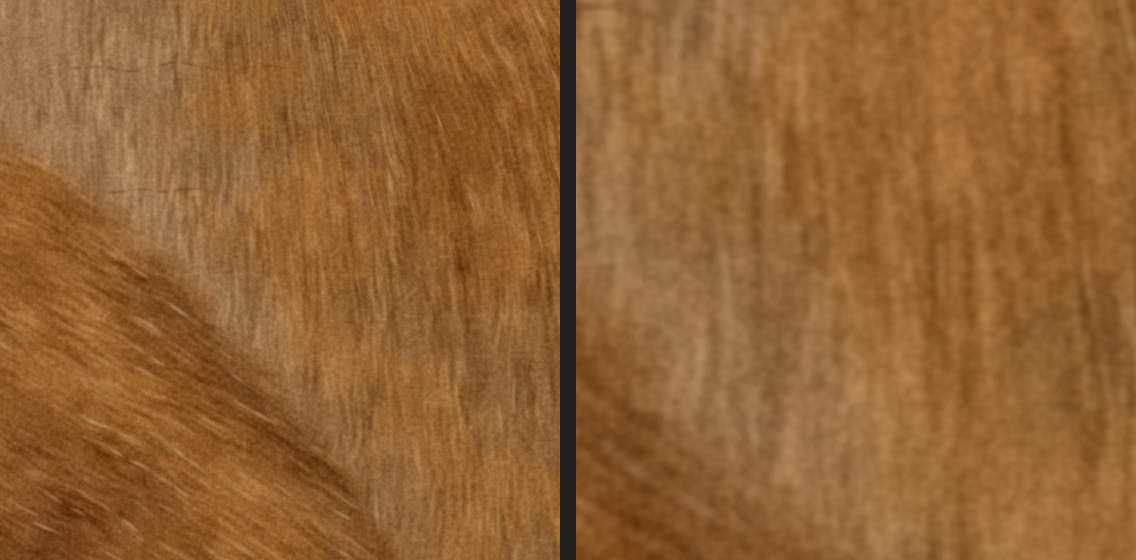
Left: the whole. Right: its middle third, enlarged.
A WebGL 1 fragment shader for this texture:

```glsl
precision highp float;

uniform vec2 u_resolution;

const vec3 PALE = vec3(0.63, 0.50, 0.36);
const vec3 TAN = vec3(0.60, 0.43, 0.26);
const vec3 OCHRE = vec3(0.54, 0.37, 0.20);
const vec3 AMBER = vec3(0.60, 0.39, 0.18);
const vec3 BROWN = vec3(0.54, 0.33, 0.14);
const vec3 UMBER = vec3(0.43, 0.25, 0.10);

vec2 hash2(vec2 p) {
  vec3 q = fract(p.xyx * vec3(0.1031, 0.1030, 0.0973));
  q += dot(q, q.yzx + 33.33);
  return fract((q.xx + q.yz) * q.zy);
}

// Gradient noise, roughly -0.7 to 0.7
float corner(vec2 cell, vec2 offset) {
  float angle = 6.2832 * hash2(cell).x;
  return dot(vec2(cos(angle), sin(angle)), offset);
}

float noise(vec2 p) {
  vec2 i = floor(p), f = fract(p);
  vec2 w = f * f * f * (f * (f * 6.0 - 15.0) + 10.0);
  vec2 e = vec2(1.0, 0.0);
  return mix(mix(corner(i, f), corner(i + e, f - e), w.x),
             mix(corner(i + e.yx, f - e.yx), corner(i + 1.0, f - 1.0), w.x), w.y);
}

float cloud(vec2 p) {
  float sum = 0.0, gain = 1.0;
  for (int i = 0; i < 4; i++) {
    sum += gain * noise(p);
    p = p * 2.03 + 17.3;
    gain *= 0.55;
  }
  return sum;
}

// Fur coordinates: x runs across the strands, y along them
float strands(vec2 fur) {
  float clump = 1.0 + 1.1 * noise(fur * vec2(14.0, 7.0) + 71.0);
  return 0.5 * noise(fur * vec2(24.0, 3.5) + 7.0)
       + clump * (0.7 * noise(fur * vec2(55.0, 8.0) + 31.0)
                + 0.8 * noise(fur * vec2(105.0, 22.0) + 53.0));
}

// Single tapered hairs, one at most per staggered cell
float hairs(vec2 fur, vec2 density, float share) {
  float total = 0.0;
  for (int i = 0; i < 3; i++) {
    vec2 p = (fur + 3.0 + float(i) * vec2(0.713, 1.37)) * density;
    p.y += 9.0 * hash2(vec2(floor(p.x), 5.0 + float(i))).x;
    vec2 cell = floor(p), f = fract(p) - 0.5;
    vec2 rnd = hash2(cell + 40.0 * float(i)), kind = hash2(cell + 211.0);
    float centre = 0.36 * (rnd.x - 0.5) + 0.1 * sin(f.y * 3.0 + 6.0 * rnd.y);
    float line = 1.0 - smoothstep(0.0, 0.2, abs(f.x - centre));
    float taper = 1.0 - smoothstep(0.1, 0.25 + 0.25 * rnd.y, abs(f.y));
    total += line * taper * step(kind.x, share) * (0.25 + 0.75 * kind.y);
  }
  return total * smoothstep(-0.4, 0.3, noise(fur * vec2(60.0, 26.0)));
}

// Thin wandering crease around a level height
float crease(vec2 uv, float level, float from, float to) {
  float y = level + 0.02 * noise(vec2(uv.x * 11.0, level * 50.0));
  float span = smoothstep(from, from + 0.05, uv.x) * (1.0 - smoothstep(to - 0.08, to, uv.x));
  float broken = smoothstep(-0.35, 0.3, noise(uv * 32.0 + level * 9.0));
  return span * broken * (1.0 - smoothstep(0.0, 0.005, abs(uv.y - y)));
}

vec3 upperCoat(vec2 uv, float height, float patches) {
  vec3 color = mix(OCHRE, AMBER, smoothstep(-0.35, 0.45, patches));
  float shade = smoothstep(0.55, 0.85, uv.x) * smoothstep(0.3, 0.65, uv.y);
  color = mix(color, BROWN, shade * smoothstep(0.5, -0.4, patches));
  color = mix(color, TAN, 0.7 * exp(-5.0 * max(height, 0.0)));
  float faded = 1.0 - smoothstep(0.2, 0.48, uv.x - 0.25 * (0.8 - uv.y) + 0.2 * patches);
  return mix(color, mix(TAN, PALE, 0.5 + 0.5 * patches), 0.85 * faded);
}

vec3 lowerCoat(vec2 uv, float height, float patches) {
  vec3 color = mix(BROWN, AMBER, smoothstep(-0.45, 0.3, patches));
  float offset = (height + 0.10 + 0.06 * patches) / 0.085;
  float shadow = exp(-offset * offset) * smoothstep(0.02, 0.35, uv.x);
  color = mix(color, UMBER, 0.65 * shadow);
  float nook = 1.0 - smoothstep(0.05, 0.38, length(uv * vec2(0.9, 1.1)) + 0.1 * patches);
  return mix(color, UMBER + vec3(0.02, 0.0, 0.0), 0.75 * nook);
}

void main() {
  vec2 uv = gl_FragCoord.xy / u_resolution;
  float patches = cloud(uv * 4.5 + 2.0);
  float sway = 0.012 * noise(uv * 5.0 + 11.0) + 0.004 * noise(uv * 17.0);

  // The diagonal fold separates two directions of growth
  float fold = 0.76 - 0.5 * uv.x - 0.75 * uv.x * uv.x;
  float height = uv.y - fold + 0.045 * noise(uv * 11.0) + 0.02 * noise(uv * 40.0);
  float upper = smoothstep(-0.07, 0.04, height);
  float lean = 0.15 * smoothstep(0.3, 0.8, uv.x) * uv.y * uv.y * uv.y;
  vec2 upright = vec2(uv.x + lean + sway, uv.y);
  vec2 slanted = vec2(dot(uv, vec2(0.49, 0.87)) + 0.06 * uv.x * uv.x + sway,
                      dot(uv, vec2(0.87, -0.49)));

  // Coat colour, strand relief, blotches and fine grain
  vec3 color = mix(lowerCoat(uv, height, patches), upperCoat(uv, height, patches), upper);
  float relief = mix(strands(slanted), strands(upright), upper);
  float grain = noise(uv * 95.0) + 0.8 * noise(uv * 180.0 + 9.0);
  float blotch = cloud(uv * 7.0 + 43.0);
  color += (0.11 * relief + 0.06 * grain + 0.05 * blotch) * vec3(1.0, 0.95, 0.85);

  // Pale hairs and dark creases
  float light = mix(hairs(slanted, vec2(32.0, 6.0), 0.3),
                    0.65 * hairs(upright, vec2(36.0, 7.0), 0.25), upper);
  color = mix(color, vec3(0.75, 0.60, 0.44), 0.7 * min(light, 1.0));
  float creases = crease(uv, 0.88, 0.1, 0.58) + crease(uv, 0.66, 0.16, 0.42);
  color = mix(color, UMBER, 0.45 * creases * upper);
  gl_FragColor = vec4(clamp(color, 0.0, 1.0), 1.0);
}
```
